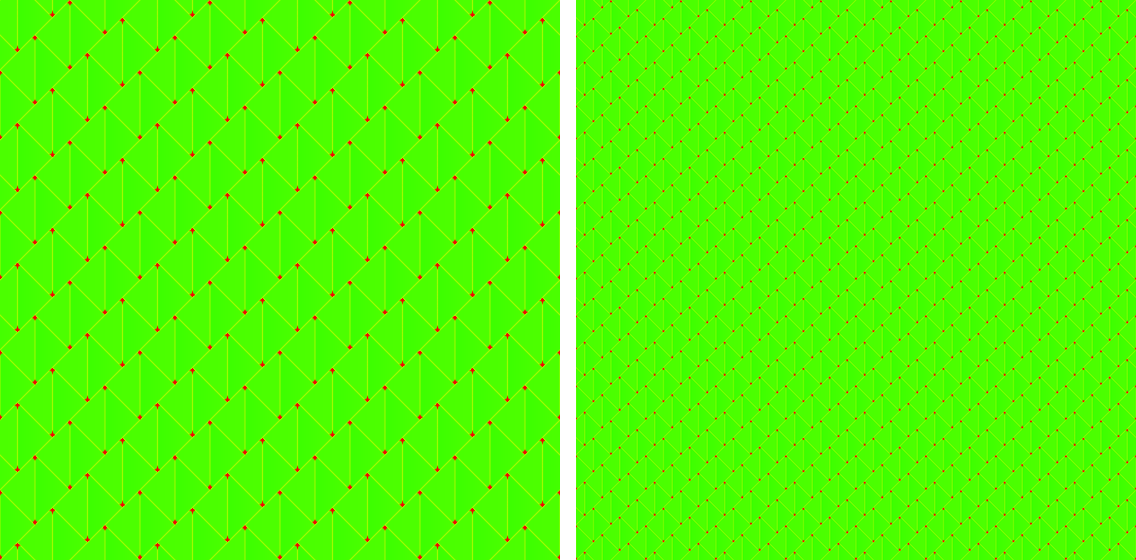
Left, the tile; right, the same tile 2 across and 2 down.
This pattern is drawn by a three.js fragment shader. Its source:

```glsl
// Bright green square bricks turned 45 degrees, each split by an upright diagonal,
// with thin yellow-green joints and small red darts at both ends of the diagonal.
// A staggered cell grid gives local coordinates for the distance functions.
varying vec2 vUv;

const float CELLS = 8.0;           // bricks along each canvas edge, must be even
const float LINE_HALF = 0.0007;    // canvas units
const float DART_REACH = 0.092;    // share of the brick side
const float DART_CURVE = 0.75;     // below 1 the dart has concave sides

const vec3 GREEN_DEEP = vec3(0.22, 1.0, 0.0);
const vec3 GREEN_LIGHT = vec3(0.305, 1.0, 0.0);
const vec3 LINE_COLOR = vec3(0.72, 0.98, 0.0);
const vec3 DART_COLOR = vec3(0.95, 0.04, 0.0);

// Brick coordinates: (0,0) is the top corner, (1,1) the bottom, x = y the diagonal.
vec2 brickCoords(vec2 uv, float cells) {
  float across = (uv.x - uv.y) * cells;
  float along = (uv.x + uv.y) * cells;
  float stagger = 0.5 * mod(floor(across) + 1.0, 2.0);
  return vec2(fract(across), 1.0 - fract(along - stagger));
}

float borderDistance(vec2 p) {
  vec2 inner = min(p, 1.0 - p);
  return min(inner.x, inner.y);
}

float diagonalDistance(vec2 p) {
  return abs(p.x - p.y) * 0.70711;
}

// Dart at the corner (0,0), with tips along both sides and the diagonal.
float dartDistance(vec2 p, float reach, float curve) {
  float side = pow(max(abs(p.x - p.y), 1e-5), curve);
  float middle = pow(max(min(p.x, p.y), 1e-5), curve);
  return pow(side + middle, 1.0 / curve) - reach;
}

// Left half is almost even; right half brightens away from the diagonal.
vec3 brickColor(vec2 p) {
  float offset = p.x - p.y;
  float light = offset > 0.0 ? mix(0.15, 0.9, offset) : mix(0.95, 0.75, -offset);
  return mix(GREEN_DEEP, GREEN_LIGHT, light);
}

void main() {
  float pixel = fwidth(vUv.x);
  float brickScale = CELLS * 1.41421;
  float soft = pixel * brickScale;

  vec2 p = brickCoords(vUv, CELLS);
  float border = borderDistance(p);

  // Joints and diagonals
  float lineDist = min(border, diagonalDistance(p)) / brickScale;
  float line = 1.0 - smoothstep(LINE_HALF - pixel, LINE_HALF + pixel, lineDist);

  // Darts at both ends of the diagonal
  float dartDist = min(dartDistance(p, DART_REACH, DART_CURVE),
                       dartDistance(1.0 - p, DART_REACH, DART_CURVE));
  float dart = 1.0 - smoothstep(-soft, soft, dartDist);
  dart *= smoothstep(-0.5 * soft, 0.7 * soft, border);

  vec3 color = mix(brickColor(p), LINE_COLOR, line);
  color = mix(color, DART_COLOR, dart);
  gl_FragColor = vec4(color, 1.0);
}
```
